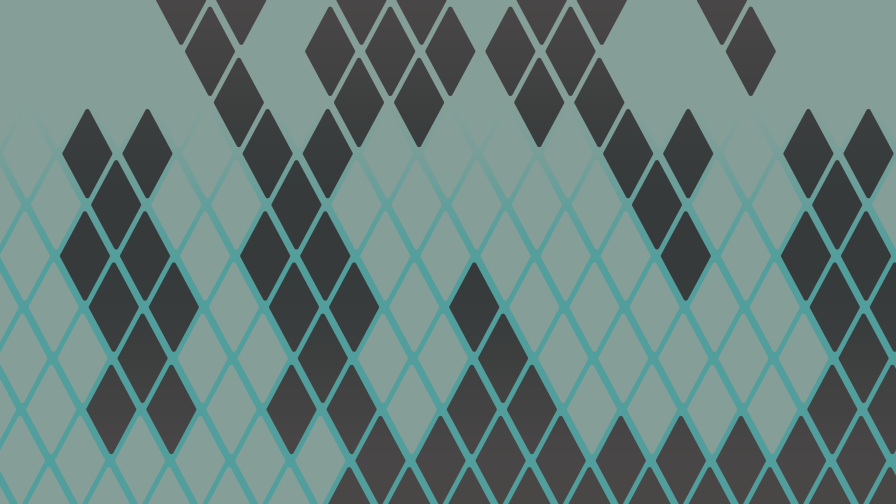
This pattern is drawn by a Shadertoy shader. Its source:

```glsl
// Argyle field of rounded diamonds on a slightly sheared lattice.
// The gaps fade from sage to teal down the canvas; layered sines over the
// lattice choose dark diamonds. Lengths are in cell widths, y points down.

const float TAU = 6.2831853;
const vec2 ANCHOR = vec2(3.495, 0.854);
const vec2 STEP_RIGHT = vec2(0.4796, 0.8515);
const vec2 STEP_LEFT = vec2(-0.5204, 0.8515);

float wave(float x, float crest, float period) {
    return cos(TAU * (x - crest) / period);
}

// Signed distance to a rhombus with rounded corners
float roundedRhombus(vec2 p, vec2 halfSize, float radius) {
    vec2 q = abs(p);
    vec2 side = vec2(-halfSize.x, halfSize.y);
    vec2 fromTip = q - vec2(halfSize.x, 0.0);
    float along = clamp(dot(fromTip, side) / dot(side, side), 0.0, 1.0);
    float outside = sign(dot(q, halfSize.yx) - halfSize.x * halfSize.y);
    return length(fromTip - along * side) * outside - radius;
}

// Positive where a diamond is dark; three bands of rows
float darkness(vec2 center, float row) {
    if (row < 1.5) {
        return wave(center.x, 0.388, 3.0) + wave(center.x, 7.476, 13.59) - 0.2;
    }
    if (row > 7.5) {
        return wave(center.x, 10.29, 18.45);
    }
    // Clusters three cells apart, cut by a slanted clearing
    float clearing = max(wave(center.x - 0.9 * center.y, 5.534, 11.65), 0.0);
    return wave(center.x, 2.155, 3.0) + 0.06 - 1.6 * pow(clearing, 4.0);
}

void mainImage(out vec4 fragColor, in vec2 fragCoord) {
    float cellsHigh = 8.388;
    float pixel = cellsHigh / iResolution.y;
    float depth = 1.0 - fragCoord.y / iResolution.y;
    vec2 p = vec2(fragCoord.x * pixel, depth * cellsHigh);

    // Nearest lattice cell
    vec2 d = p - ANCHOR;
    float rows = d.y / STEP_RIGHT.y;
    float rightSteps = d.x - STEP_LEFT.x * rows;
    vec2 cell = floor(vec2(rightSteps, rows - rightSteps) + 0.5);
    vec2 offset = cell.x * STEP_RIGHT + cell.y * STEP_LEFT;

    // Vertical colour gradients
    vec3 sage = vec3(0.525, 0.62, 0.595);
    vec3 gap = mix(sage, vec3(0.32, 0.62, 0.61), smoothstep(0.17, 0.56, depth));
    vec3 charcoal = mix(vec3(0.21, 0.228, 0.228), vec3(0.285, 0.275, 0.275),
                        smoothstep(0.05, 0.5, abs(depth - 0.46)));

    // Diamond over gap
    float dist = roundedRhombus(d - offset, vec2(0.377, 0.704), 0.039);
    vec3 fill = darkness(ANCHOR + offset, cell.x + cell.y) > 0.0 ? charcoal : sage;
    float cover = 1.0 - smoothstep(-0.7 * pixel, 0.7 * pixel, dist);
    fragColor = vec4(mix(gap, fill, cover), 1.0);
}
```
